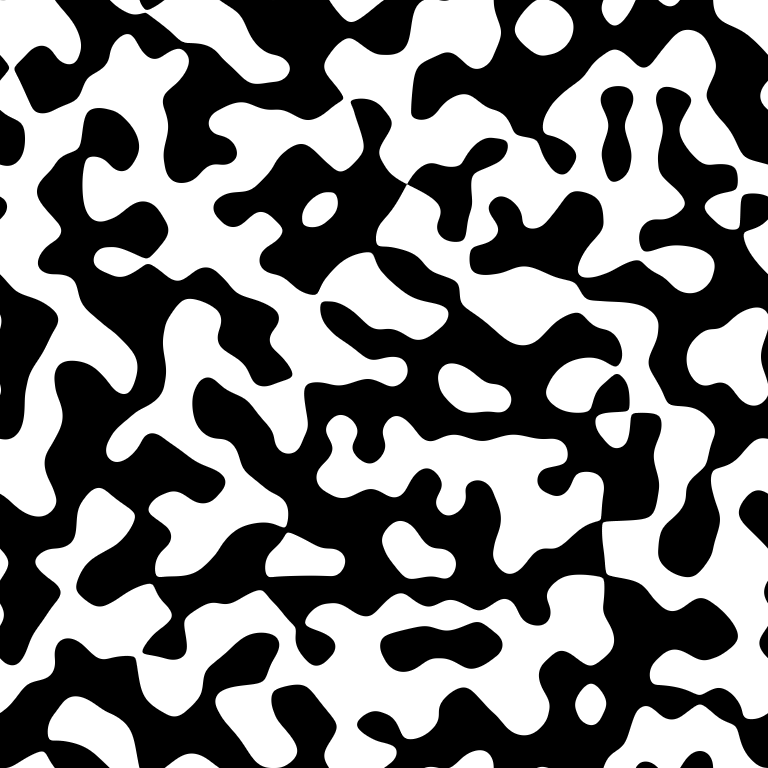
A Shadertoy shader for this texture:

```glsl
const float CELLS = 14.0;          // whole noise cells across the tile
const float THRESHOLD = 0.0;       // noise level of the black/white border
const float EDGE_PIXELS = 1.0;     // width of the smoothed border
const uint SEED = 37u;
const vec3 INK = vec3(0.0);
const vec3 PAPER = vec3(1.0);

// Integer hash of a lattice point, two values from 0 to 1
vec2 hash2(uvec2 p) {
    p = (p + SEED) * 1664525u + 1013904223u;
    p.x += p.y * 1664525u;
    p.y += p.x * 1664525u;
    p ^= p >> 16u;
    p.x += p.y * 1664525u;
    p.y += p.x * 1664525u;
    p ^= p >> 16u;
    return vec2(p & 65535u) / 65535.0;
}

// Slope contribution of one lattice corner, wrapped at the tile border
float corner(vec2 cell, vec2 local, vec2 offset) {
    vec2 wrapped = mod(cell + offset, CELLS);
    vec2 slope = hash2(uvec2(wrapped)) * 2.0 - 1.0;
    slope /= max(length(slope), 0.001);
    return dot(slope, local - offset);
}

// Tiling gradient noise with quintic blending
float gradientNoise(vec2 p) {
    vec2 cell = floor(p);
    vec2 local = p - cell;
    vec2 blend = local * local * local * (local * (local * 6.0 - 15.0) + 10.0);
    float bottom = mix(corner(cell, local, vec2(0, 0)),
                       corner(cell, local, vec2(1, 0)), blend.x);
    float top = mix(corner(cell, local, vec2(0, 1)),
                    corner(cell, local, vec2(1, 1)), blend.x);
    return mix(bottom, top, blend.y);
}

void mainImage(out vec4 fragColor, in vec2 fragCoord) {
    vec2 uv = fragCoord / iResolution.xy;
    float height = gradientNoise(uv * CELLS) - THRESHOLD;

    // Distance to the border in pixels gives an even, crisp edge
    float steepness = max(length(vec2(dFdx(height), dFdy(height))), 0.00001);
    float coverage = clamp(height / (steepness * EDGE_PIXELS) + 0.5, 0.0, 1.0);

    fragColor = vec4(mix(INK, PAPER, coverage), 1.0);
}
```
